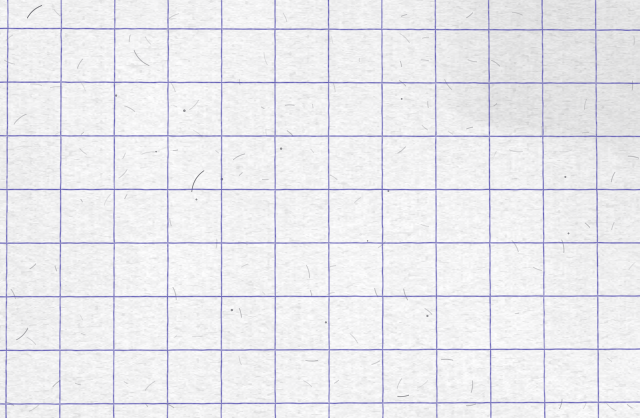
Write a WebGL 1 fragment shader that draws this pattern.

```glsl
precision highp float;

// Squared notebook paper: about twelve by eight blue ruled lines, slightly
// skewed and unevenly inked, over fibrous paper. Value noise makes the grain
// and ink wear, hashed cells scatter fibres and specks, a soft fold shades it.

uniform vec2 u_resolution;

const vec3 PAPER = vec3(0.953, 0.953, 0.955);
const vec3 INK = vec3(0.35, 0.33, 0.69);
const vec3 FIBRE = vec3(0.45, 0.45, 0.47);

float hash(vec2 p) {
  return fract(sin(dot(p, vec2(127.1, 311.7))) * 43758.5453);
}

float noise(vec2 p) {
  vec2 i = floor(p);
  vec2 f = fract(p);
  vec2 w = f * f * (3.0 - 2.0 * f);
  float low = mix(hash(i), hash(i + vec2(1.0, 0.0)), w.x);
  float high = mix(hash(i + vec2(0.0, 1.0)), hash(i + vec2(1.0)), w.x);
  return mix(low, high, w.y);
}

float fbm(vec2 p) {
  float sum = 0.0;
  float gain = 0.5;
  for (int i = 0; i < 4; i++) {
    sum += gain * noise(p);
    p = p * 2.03 + 17.3;
    gain *= 0.5;
  }
  return sum;
}

// Coverage of one family of lines; coord counts lines, along runs down them.
float ruledLines(float coord, float pitch, float along, float wear, float pixel) {
  float id = floor(coord + 0.5);
  float wobble = (noise(vec2(along * 60.0, id * 7.3)) - 0.5) * 0.0011;
  float dist = abs((coord - id) * pitch + wobble);
  float halfWidth = 0.00135;
  float line = 1.0 - smoothstep(halfWidth - 0.8 * pixel, halfWidth + 0.8 * pixel, dist);
  float grit = noise(vec2(along * 170.0, id * 5.1 + 40.0));
  float fade = noise(vec2(along * 9.0, id * 3.7 + 90.0));
  return line * (1.06 - wear * (0.7 * grit + 0.3 * fade));
}

// Short curved fibres, at most one in each cell.
float fibres(vec2 p, float cellSize, float density, float seed, float pixel) {
  vec2 id = floor(p / cellSize);
  vec2 centre = 0.35 + 0.3 * vec2(hash(id + seed), hash(id + seed + 31.0));
  vec2 q = (fract(p / cellSize) - centre) * cellSize;
  float angle = 6.2832 * hash(id + seed + 57.0);
  float c = cos(angle);
  float s = sin(angle);
  q = vec2(c * q.x + s * q.y, c * q.y - s * q.x);
  float halfLength = cellSize * mix(0.06, 0.28, hash(id + seed + 73.0));
  q.y += 8.0 * q.x * q.x;
  q.x -= clamp(q.x, -halfLength, halfLength);
  float present = step(hash(id + seed + 91.0), density);
  float strength = mix(0.3, 0.9, hash(id + seed + 13.0));
  return present * strength * (1.0 - smoothstep(0.0, 0.0011 + 0.6 * pixel, length(q)));
}

// Round dark specks, at most one in each cell.
float specks(vec2 p, float cellSize, float density, float pixel) {
  vec2 id = floor(p / cellSize);
  vec2 centre = 0.2 + 0.6 * vec2(hash(id + 5.0), hash(id + 23.0));
  float dist = length((fract(p / cellSize) - centre) * cellSize);
  float radius = mix(0.001, 0.0035, hash(id + 47.0));
  float present = step(hash(id + 61.0), density);
  return present * (1.0 - smoothstep(radius - 0.6 * pixel, radius + 0.6 * pixel, dist));
}

// Broad light: dim upper right corner, dim left edge and a fold.
float shading(vec2 p) {
  float corner = smoothstep(1.55, 2.55, p.x + p.y);
  float leftEdge = 1.0 - smoothstep(0.0, 0.45, p.x);
  float above = p.y - (0.73 - 0.3 * (p.x - 1.05));
  float softness = 0.02 + 0.3 * max(p.x - 1.2, 0.0);
  float fold = smoothstep(0.0, softness, above) * exp(-5.0 * max(above, 0.0));
  fold *= smoothstep(0.98, 1.2, p.x);
  float mottle = fbm(p * 5.0) - 0.47;
  return -0.06 * corner - 0.012 * leftEdge - 0.05 * fold + 0.035 * mottle;
}

// Fine relief stretched sideways along the paper fibres.
float grain(vec2 p) {
  vec2 warped = p + 0.006 * vec2(0.0, noise(p * 35.0));
  float coarse = noise(warped * vec2(70.0, 190.0)) - 0.5;
  float fine = noise(warped * vec2(210.0, 330.0) + 9.0) - 0.5;
  float pits = smoothstep(0.72, 0.95, noise(warped * vec2(95.0, 240.0) + 50.0));
  return 0.04 * coarse + 0.05 * fine - 0.045 * pits;
}

void main() {
  vec2 p = gl_FragCoord.xy / u_resolution.y;
  float pixel = 1.0 / u_resolution.y;
  float down = 1.0 - p.y;
  float across = gl_FragCoord.x / u_resolution.x;

  // Paper with its light, grain and loose marks.
  vec3 color = PAPER + shading(p) + grain(p);
  float marks = fibres(p, 0.055, 0.25, 3.0, pixel) * 0.45;
  marks = max(marks, fibres(p, 0.13, 0.08, 140.0, pixel));
  marks = max(marks, 0.8 * specks(p, 0.1, 0.09, pixel));
  color = mix(color, FIBRE, marks);

  // Pitch and offset drift across the sheet, so the lines fan out slightly.
  float columnPitch = mix(0.1278, 0.1289, down);
  float rowPitch = mix(0.1284, 0.1272, across);
  float column = (p.x - mix(0.019, 0.014, down)) / columnPitch;
  float row = (down - mix(0.068, 0.072, across)) / rowPitch;
  float vertical = ruledLines(column, columnPitch, p.y, 0.55, pixel);
  float horizontal = ruledLines(row, rowPitch, p.x + 20.0, 0.35, pixel);
  color = mix(color, INK, clamp(max(vertical, horizontal), 0.0, 1.0));

  gl_FragColor = vec4(clamp(color, 0.0, 1.0), 1.0);
}
```
